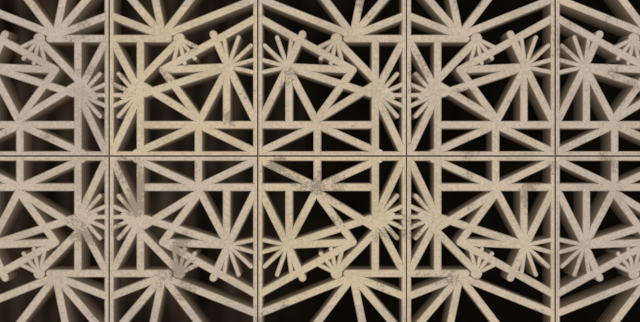
A WebGL 1 fragment shader for this pattern:

```glsl
precision highp float;
uniform vec2 u_resolution;

// Layout: canvas height is 1, panel coordinates count panel widths
const float PANEL = 0.4617;
const vec2 SEAM_CROSS = vec2(0.339, 0.5155);
const float BAR = 0.027;
const float SPOKE = 0.016;
const float FRAME = 0.033;
const float SEAM = 0.004;
const float DEPTH = 0.036;

const vec3 STONE_LIGHT = vec3(0.81, 0.74, 0.65);
const vec3 STONE_DULL = vec3(0.70, 0.64, 0.55);
const vec3 STONE_STAIN = vec3(0.56, 0.51, 0.44);
const vec3 WALL_NEAR = vec3(0.42, 0.36, 0.29);
const vec3 WALL_FAR = vec3(0.17, 0.14, 0.11);
const vec3 VOID = vec3(0.045, 0.037, 0.023);
const vec3 CURTAIN = vec3(0.21, 0.165, 0.13);

float hash(vec2 p) {
  return fract(sin(dot(p, vec2(12.99, 78.23))) * 4375.85);
}

float slope(vec2 corner, vec2 offset) {
  float a = 6.2832 * hash(corner);
  return dot(vec2(cos(a), sin(a)), offset);
}

float gradientNoise(vec2 p) {
  vec2 i = floor(p), f = fract(p), e = vec2(1.0, 0.0);
  vec2 w = f * f * f * (f * (f * 6.0 - 15.0) + 10.0);
  return mix(mix(slope(i, f), slope(i + e, f - e), w.x),
             mix(slope(i + e.yx, f - e.yx), slope(i + 1.0, f - 1.0), w.x), w.y);
}

float bar(vec2 p, float ax, float ay, float bx, float by) {
  vec2 a = p - vec2(ax, ay), b = vec2(bx - ax, by - ay);
  return length(a - b * clamp(dot(a, b) / dot(b, b), 0.0, 1.0)) - BAR;
}

// Five thin spokes spread evenly around a heading
float fan(vec2 p, vec2 hub, float heading, float spread, float reach) {
  float d = length(p - hub) - BAR * 1.5;
  for (int i = 0; i < 5; i++) {
    float a = heading + spread * (float(i) - 2.0);
    vec2 dir = vec2(cos(a), sin(a)), r = p - hub;
    d = min(d, length(r - dir * clamp(dot(r, dir), 0.0, reach)) - SPOKE);
  }
  return d;
}

// Signed distance to the pierced panels, mirrored in alternate columns and rows
float lattice(vec2 g) {
  float u = fract(g.x);
  if (mod(floor(g.x), 2.0) > 0.5) u = 1.0 - u;
  vec2 p = vec2(u, abs(g.y));
  float d = min(min(u, 1.0 - u), p.y) - FRAME;
  // Cells along the seam
  d = min(d, bar(p, 0.21, 0.21, 1.00, 0.21));
  d = min(d, bar(p, 0.21, 0.00, 0.21, 0.79));
  d = min(d, bar(p, 0.60, 0.00, 0.60, 0.21));
  d = min(d, bar(p, 0.60, 0.21, 0.18, 0.02));
  d = min(d, bar(p, 0.60, 0.21, 1.00, 0.02));
  d = min(d, bar(p, 0.02, 0.02, 0.20, 0.40));
  // Rays of the lower hub
  d = min(d, bar(p, 0.61, 0.24, 0.20, 0.49));
  d = min(d, bar(p, 0.61, 0.24, 0.36, 0.58));
  d = min(d, bar(p, 0.61, 0.24, 0.80, 0.60));
  d = min(d, bar(p, 0.79, 0.21, 0.79, 0.60));
  // Rays of the right hub
  d = min(d, bar(p, 0.80, 0.60, 0.99, 0.22));
  d = min(d, bar(p, 0.80, 0.60, 0.24, 0.42));
  d = min(d, bar(p, 0.80, 0.60, 0.36, 0.58));
  d = min(d, bar(p, 0.80, 0.60, 0.70, 0.82));
  // Long diagonals to the upper hub
  d = min(d, bar(p, 0.10, 0.40, 0.48, 0.79));
  d = min(d, bar(p, 0.03, 0.76, 0.20, 0.44));
  d = min(d, bar(p, 0.36, 0.58, 0.99, 0.93));
  d = min(d, bar(p, 0.00, 0.79, 0.40, 0.79));
  d = min(d, bar(p, 0.36, 0.81, 0.00, 0.95));
  d = min(d, bar(p, 0.36, 0.81, 0.06, 1.16));
  d = min(d, bar(p, 0.36, 0.81, 0.28, 1.20));
  d = min(d, bar(p, 0.36, 0.81, 0.66, 1.20));
  d = min(d, bar(p, 0.36, 0.81, 0.99, 1.06));
  // Small fans
  d = min(d, fan(p, vec2(0.80, 0.60), 0.75, 0.48, 0.21));
  d = min(d, fan(p, vec2(0.19, 0.41), 3.14, 0.42, 0.19));
  return min(d, fan(p, vec2(0.47, 0.79), -1.35, 0.45, 0.17));
}

void main() {
  vec2 q = gl_FragCoord.xy / u_resolution.y;
  vec2 g = (q - SEAM_CROSS) / PANEL;
  vec2 fromCentre = (q - 0.5 * vec2(u_resolution.x / u_resolution.y, 1.0)) / PANEL;
  float px = 1.0 / (u_resolution.y * PANEL);

  // Dim room with a folded curtain toward the left
  float folds = gradientNoise(vec2(g.x * 9.0, g.y * 0.7));
  float drape = 1.0 - smoothstep(0.6, 1.7, g.x + 0.5 * gradientNoise(g * 1.3));
  vec3 colour = mix(VOID, CURTAIN, drape * clamp(0.55 + folds, 0.0, 1.0));
  colour *= 1.0 + 0.5 * gradientNoise(g * 5.0);

  // Inner walls, drawn from the back forward
  for (int i = 0; i < 4; i++) {
    float depth = 1.0 - float(i) / 4.0;
    float wall = lattice(g + fromCentre * DEPTH * depth);
    colour = mix(colour, mix(WALL_NEAR, WALL_FAR, depth), smoothstep(px, -px, wall));
  }

  // Front face: grain, patches, per-panel tint
  float grain = gradientNoise(g * 42.0) + 0.6 * gradientNoise(g * 85.0);
  float patches = gradientNoise(g * 3.1) + 0.5 * gradientNoise(g * 8.0);
  float tone = hash(floor(g) + 7.0) - 0.5;
  vec3 face = mix(STONE_DULL, STONE_LIGHT, clamp(0.62 + 0.7 * patches + 0.6 * grain + 0.4 * tone, 0.0, 1.0));
  face *= 1.0 + tone * vec3(0.04, 0.02, -0.10);
  face = mix(face, STONE_STAIN, 0.8 * smoothstep(0.22, 0.6, patches + 0.3 * grain));

  // Shaded rim, then dark joints between panels
  float d = lattice(g);
  face *= 1.0 - 0.18 * smoothstep(-0.012, 0.0, d);
  float joint = min(min(fract(g.x), 1.0 - fract(g.x)), abs(g.y));
  face = mix(face, WALL_FAR, 0.75 * (1.0 - smoothstep(SEAM - px * 0.5, SEAM + px * 0.5, joint)));
  colour = mix(colour, face, smoothstep(px, -px, d));
  gl_FragColor = vec4(colour, 1.0);
}
```
